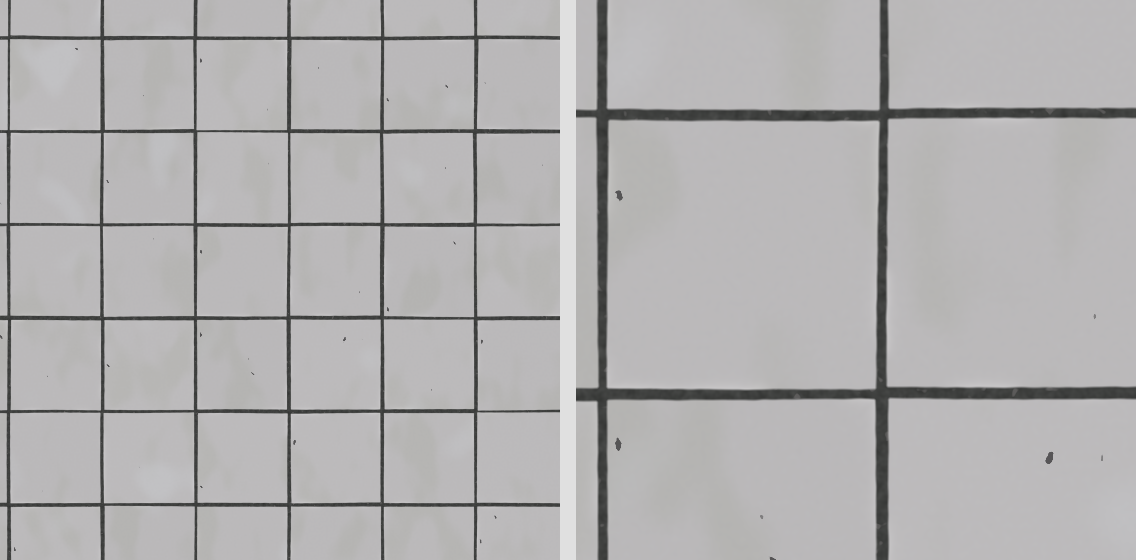
Left: the whole. Right: its middle third, enlarged.
Give the GLSL for this pattern, as a Shadertoy shader.

```glsl
// A wall of pale grey glazed square tiles, six by six, with thin dark grout.
// Each tile is a rounded box with its own small shift, tilt and size; gradient
// noise bends the joints, clouds the glaze and mottles the grout.

const float TILES       = 6.0;                 // repeats across and down
const vec2  GRID_OFFSET = vec2(0.096, 0.592);  // first joints, in tiles
const float HALF_JOINT  = 0.0175;              // half grout width, in tiles
const float CORNER      = 0.008;
const float EDGE_SOFT   = 0.006;
const float WANDER      = 0.009;               // bend of the joints
const float SHIFT       = 0.005;               // placement error per tile
const float TILT        = 0.009;               // rotation error, radians
const float SIZE_ERROR  = 0.003;
const float CHIP_CHANCE = 0.16;

const vec3 GLAZE      = vec3(0.733, 0.726, 0.731);
const vec3 GLAZE_WARM = vec3(0.705, 0.703, 0.692);
const vec3 GLAZE_PALE = vec3(0.765, 0.768, 0.780);
const vec3 GROUT      = vec3(0.245, 0.250, 0.244);
const vec3 GROUT_DUST = vec3(0.430, 0.420, 0.420);
const vec3 CHIP       = vec3(0.270, 0.265, 0.270);

vec2 hash2(vec2 p) {
    vec3 q = fract(vec3(p.xyx) * vec3(0.1031, 0.1030, 0.0973));
    q += dot(q, q.yzx + 33.33);
    return fract((q.xx + q.yz) * q.zy);
}

float gradientNoise(vec2 p) {
    vec2 i = floor(p), f = fract(p);
    vec2 u = f * f * f * (f * (f * 6.0 - 15.0) + 10.0);
    vec2 a = hash2(i) * 2.0 - 1.0;
    vec2 b = hash2(i + vec2(1, 0)) * 2.0 - 1.0;
    vec2 c = hash2(i + vec2(0, 1)) * 2.0 - 1.0;
    vec2 d = hash2(i + vec2(1, 1)) * 2.0 - 1.0;
    return mix(mix(dot(a, f), dot(b, f - vec2(1, 0)), u.x),
               mix(dot(c, f - vec2(0, 1)), dot(d, f - vec2(1, 1)), u.x), u.y);
}

float roundedBox(vec2 p, float halfSize, float radius) {
    vec2 q = abs(p) - halfSize + radius;
    return length(max(q, 0.0)) + min(max(q.x, q.y), 0.0) - radius;
}

mat2 rotation(float angle) {
    float c = cos(angle), s = sin(angle);
    return mat2(c, s, -s, c);
}

// Cloudy glaze with warm drifts, pale spots and a thin light rim
vec3 glazeColor(vec2 local, vec2 id, float edge) {
    vec2 seed = hash2(id + 71.0) * 40.0 + 50.0;
    float drift = gradientNoise(local * vec2(2.3, 1.2) + seed);
    drift += 0.35 * gradientNoise(local * vec2(6.0, 3.5) + seed.yx);
    vec3 col = mix(GLAZE, GLAZE_WARM, 0.75 * smoothstep(0.0, 0.35, drift));

    float pale = gradientNoise(local * vec2(1.9, 1.5) + seed + 17.0);
    col = mix(col, GLAZE_PALE, 0.6 * smoothstep(0.2, 0.5, pale));

    float rim = smoothstep(0.0, 0.3, gradientNoise(local * 2.5 + seed.yx + 9.0));
    col += 0.07 * rim * exp(edge / 0.016);
    col += 0.012 * (hash2(id + 5.0).x - 0.5);
    return col + 0.006 * gradientNoise(local * 38.0 + seed);
}

// Coverage of sparse chips: one at the left edge, one inside, one pinprick
float chipMask(vec2 local, vec2 id, float px) {
    float mask = 0.0;
    for (int k = 0; k < 3; k++) {
        vec2 key = id + 19.0 * float(k + 1);
        vec2 pos = (hash2(key) - 0.5) * 0.84;
        vec2 odds = hash2(key + 43.0);
        if (k == 0) pos.x = -0.44;
        float size = k == 2 ? 0.007 : 0.014 + 0.006 * odds.y;
        float chance = k == 2 ? 0.4 : CHIP_CHANCE;
        vec2 q = rotation(odds.y * 1.2 - 0.9) * (local - pos);
        float d = length(q * vec2(1.8, 0.8)) - size;
        d += 0.012 * gradientNoise(local * 70.0 + key);
        float cover = 1.0 - smoothstep(-0.5 * px, 0.5 * px, d);
        mask = max(mask, cover * step(odds.x, chance) * (k == 2 ? 0.5 : 0.85));
    }
    return mask;
}

vec3 groutColor(vec2 p) {
    float mottle = gradientNoise(p * 24.0) + 0.5 * gradientNoise(p * 61.0);
    float dust = smoothstep(0.28, 0.5, gradientNoise(p * 31.0 + 13.0));
    return mix(GROUT + 0.07 * mottle, GROUT_DUST, 0.6 * dust);
}

void mainImage(out vec4 fragColor, in vec2 fragCoord) {
    float px = TILES / iResolution.y;
    vec2 p = fragCoord * px - GRID_OFFSET + 20.0;

    // Hand-set joints: a gentle bend over the whole grid
    vec2 bent = p + WANDER * vec2(gradientNoise(p * 1.1 + 31.0),
                                  gradientNoise(p * 1.1 + 87.0));
    vec2 id = floor(bent);
    vec2 error = hash2(id) - 0.5;
    vec2 local = fract(bent) - 0.5 - 2.0 * SHIFT * error;
    vec2 setting = hash2(id + 11.0) - 0.5;
    local = rotation(2.0 * TILT * setting.x) * local;

    float halfSize = 0.5 - HALF_JOINT + 2.0 * SIZE_ERROR * setting.y;
    float edge = roundedBox(local, halfSize, CORNER);
    edge += 0.003 * gradientNoise(p * 17.0);

    vec3 tile = glazeColor(local, id, min(edge, 0.0));
    tile = mix(tile, CHIP, chipMask(local, id, px));
    float soft = max(EDGE_SOFT, 0.7 * px);
    vec3 col = mix(tile, groutColor(p), smoothstep(-soft, soft, edge));
    fragColor = vec4(col, 1.0);
}
```
